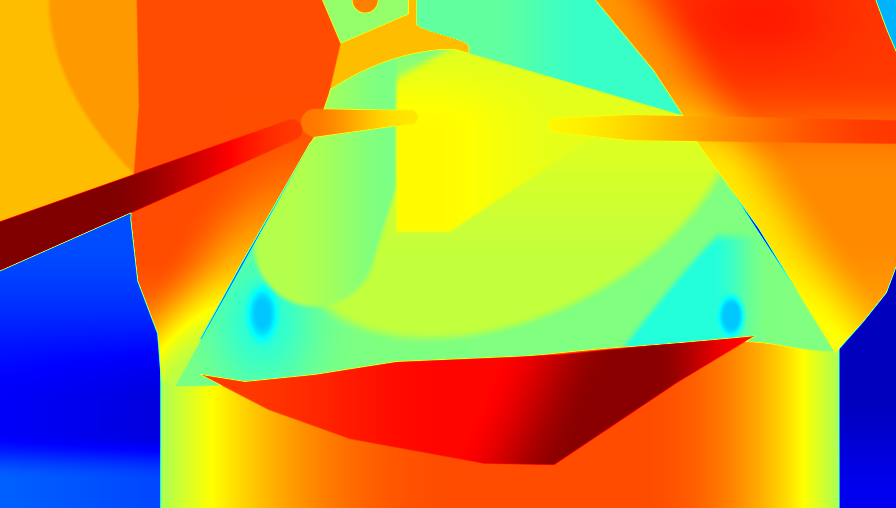
Reproduce this texture map procedurally as a WebGL 2 fragment shader.

```glsl
#version 300 es
precision highp float;
// Depth map of a draped seated form with two rods and a pouch, in rainbow colours.
uniform vec2 u_resolution;
out vec4 fragColor;

const float WIDTH = 7.68;
const float HEIGHT = 4.34;

// Rainbow ramp: 0 is far (navy), 1 is near (maroon)
vec3 rainbow(float depth) {
    return clamp(1.5 - abs(4.0 * depth - vec3(3.0, 2.0, 1.0)), 0.0, 1.0);
}

float cover(float dist, float soft) {
    return 1.0 - smoothstep(-soft, soft, dist);
}

float glow(vec2 p, vec2 centre, vec2 radius) {
    vec2 q = (p - centre) / radius;
    return exp(-dot(q, q));
}

float ellipse(vec2 p, vec2 centre, vec2 radius) {
    return (length((p - centre) / radius) - 1.0) * min(radius.x, radius.y);
}

// Rounded segment whose radius tapers from r.x to r.y
float taper(vec2 p, vec2 a, vec2 b, vec2 r) {
    vec2 ab = b - a;
    float h = clamp(dot(p - a, ab) / dot(ab, ab), 0.0, 1.0);
    return length(p - a - ab * h) - mix(r.x, r.y, h);
}

float polygon(vec2 p, vec2 v[12]) {
    float nearest = 1e6, side = 1.0;
    for (int i = 0, j = 11; i < 12; j = i, i++) {
        vec2 e = v[j] - v[i], w = p - v[i];
        vec2 off = w - e * clamp(dot(w, e) / dot(e, e), 0.0, 1.0);
        nearest = min(nearest, dot(off, off));
        bvec3 c = bvec3(p.y >= v[i].y, p.y < v[j].y, e.x * w.y > e.y * w.x);
        if (all(c) || all(not(c))) side = -side;
    }
    return side * sqrt(nearest);
}

float backdrop(vec2 p, float aa) {
    float wall = 0.69 + 0.035 * cover(0.42 + 0.33 * p.y * p.y - p.x, 0.03);
    float floorLeft = mix(0.2, 0.12, smoothstep(2.0, 3.5, p.y));
    floorLeft += 0.1 * smoothstep(3.7, 4.1, p.y) - 0.02 * p.x * smoothstep(2.6, 3.4, p.y);
    float left = mix(wall, floorLeft, smoothstep(-aa, aa, p.y - 2.2 + 0.37 * p.x));
    float right = mix(0.3, 0.06 + 0.05 * smoothstep(3.3, 4.3, p.y), smoothstep(1.0, 2.0, p.y));
    return mix(left, right, step(4.0, p.x));
}

float trousers(vec2 p) {
    vec2 u = clamp(vec2((p.x - 1.37) / 2.5, (7.19 - p.x) / 1.7), 0.0, 1.0);
    return mix(0.54, 0.8, 1.0 - pow(1.0 - min(u.x, u.y), 2.0));
}

float torso(vec2 p, float aa) {
    // Cloth, large round fold and cool lower corners
    float d = 0.5;
    d -= 0.09 * glow(p, vec2(2.25, 2.75), vec2(0.45, 0.6));
    d -= 0.09 * cover(2.02 + 1.2 * pow(max(6.15 - p.x, 0.0), 1.1) - p.y, 0.06)
        * smoothstep(6.6, 6.1, p.x);
    vec2 q = mat2(0.9, 0.42, -0.42, 0.9) * (p - vec2(4.4, 1.5));
    float fold = 0.565 + 0.03 * smoothstep(2.4, 0.9, p.y);
    d = mix(d, fold, cover(ellipse(q, vec2(0.0), vec2(2.0, 1.2)), 0.05));
    // Side panel and warm patch
    float panel = max(taper(p, vec2(2.95, 0.7), vec2(2.7, 2.1), vec2(0.7, 0.52)), p.x - 3.4);
    d = mix(d, mix(0.55, 0.495, smoothstep(2.5, 3.4, p.x)), cover(panel, 0.03));
    float patchEdge = max(3.4 - p.x, p.y - 1.98 + 0.65 * max(p.x - 3.85, 0.0));
    d = mix(d, 0.63 - 0.03 * smoothstep(3.7, 4.9, p.x),
        cover(patchEdge, 0.025) * smoothstep(0.4, 1.1, p.y));
    d = mix(d, 0.32, cover(ellipse(p, vec2(6.27, 2.7), vec2(0.1, 0.16)), 0.04));
    d = mix(d, 0.32, cover(ellipse(p, vec2(2.25, 2.68), vec2(0.11, 0.2)), 0.06));
    // Collar above the neckline
    float neckline = 0.42 + 0.29 * max(p.x - 3.9, 0.0) + 0.3 * pow(max(3.9 - p.x, 0.0), 2.0);
    float cool = 0.47 - 0.04 * smoothstep(4.2, 5.0, p.x);
    float collar = mix(0.69, cool, cover(3.57 + 0.45 * smoothstep(0.2, 0.4, p.y) - p.x, aa));
    float notch = max(p.y - 0.37 + 0.43 * (p.x - 2.92), p.x - 3.5);
    collar = mix(collar, 0.52, cover(notch, aa));
    collar = mix(collar, 0.75, cover(length(p - vec2(3.13, 0.0)) - 0.11, aa));
    return mix(d, collar, cover(p.y - neckline, aa));
}

void main() {
    // Canvas units, measured downward from the top edge
    vec2 p = gl_FragCoord.xy / u_resolution * vec2(WIDTH, HEIGHT);
    p.y = HEIGHT - p.y;
    float aa = WIDTH / u_resolution.x;
    float innerLeft = 2.7 - 0.558 * max(p.y - 1.15, 0.0);
    float innerRight = 5.85 + 0.653 * (p.y - 0.98);

    // Backdrop, trousers and torso
    float d = backdrop(p, aa);
    d = mix(d, trousers(p), cover(max(abs(p.x - 4.285) - 2.91, 2.9 - p.y), aa));
    float hem = 3.3 - 0.38 * smoothstep(1.5, 6.4, p.x) + 0.08 * smoothstep(6.4, 7.1, p.x);
    float body = max(max(innerLeft - p.x, p.x - innerRight), p.y - hem);
    d = mix(d, torso(p, aa), cover(body, aa));

    // Sleeves
    float leftSleeve = polygon(p, vec2[12](vec2(1.17, -0.1), vec2(2.72, -0.1), vec2(2.92, 0.37),
        vec2(2.82, 0.8), vec2(2.7, 1.15), vec2(2.07, 2.25), vec2(1.5, 3.3), vec2(1.38, 3.25),
        vec2(1.35, 2.85), vec2(1.18, 2.4), vec2(1.12, 1.87), vec2(1.19, 0.9)));
    float leftDepth = mix(0.8, 0.65, smoothstep(0.7, 0.0, innerLeft - p.x) * smoothstep(0.9, 3.0, p.y));
    d = mix(d, leftDepth - 0.09 * smoothstep(2.2, 3.2, p.y), cover(leftSleeve, aa));
    float rightSleeve = polygon(p, vec2[12](vec2(5.02, -0.1), vec2(7.47, -0.1), vec2(7.6, 0.25),
        vec2(7.75, 0.6), vec2(7.75, 2.1), vec2(7.6, 2.5), vec2(7.4, 2.75), vec2(7.16, 3.02),
        vec2(6.5, 1.95), vec2(6.0, 1.25), vec2(5.83, 0.95), vec2(5.6, 0.6)));
    float rightDepth = mix(0.82, 0.74, smoothstep(0.6, 1.5, p.y)) - 0.03 * smoothstep(2.0, 3.0, p.y);
    rightDepth += 0.03 * glow(p, vec2(6.5, 0.15), vec2(0.7, 0.4));
    rightDepth -= 0.09 * smoothstep(0.7, 0.0, p.x - innerRight);
    d = mix(d, rightDepth, cover(rightSleeve, aa));

    // Pouch, deepening to maroon along a slant
    float pouch = polygon(p, vec2[12](vec2(1.72, 3.2), vec2(2.1, 3.26), vec2(2.7, 3.2),
        vec2(3.4, 3.09), vec2(4.8, 3.03), vec2(5.6, 2.95), vec2(6.47, 2.87), vec2(5.8, 3.27),
        vec2(4.75, 3.97), vec2(4.15, 3.96), vec2(3.0, 3.75), vec2(2.3, 3.5)));
    float slant = p.x + 0.45 * (p.y - 3.4);
    float pouchDepth = 0.82 + 0.05 * smoothstep(2.0, 3.8, p.x) + 0.12 * smoothstep(4.1, 5.1, slant);
    d = mix(d, pouchDepth - 0.12 * smoothstep(5.6, 6.4, p.x), cover(pouch, aa));

    // Rods and the hands that hold them
    float hand = taper(p, vec2(2.7, 1.05), vec2(3.52, 1.0), vec2(0.12, 0.06));
    d = mix(d, mix(0.76, 0.65, smoothstep(2.6, 3.5, p.x)), cover(hand, aa));
    float leftRod = taper(p, vec2(-0.1, 2.14), vec2(2.5, 1.11), vec2(0.2, 0.09));
    d = mix(d, 1.0 - 0.18 * smoothstep(0.9, 2.6, p.x), cover(leftRod, aa));
    float rightRod = min(taper(p, vec2(7.8, 1.13), vec2(5.4, 1.09), vec2(0.1, 0.11)),
        taper(p, vec2(5.4, 1.09), vec2(4.76, 1.07), vec2(0.11, 0.06)));
    d = mix(d, mix(0.63, 0.82, smoothstep(4.5, 7.7, p.x)), cover(rightRod, aa));

    fragColor = vec4(rainbow(d), 1.0);
}
```
